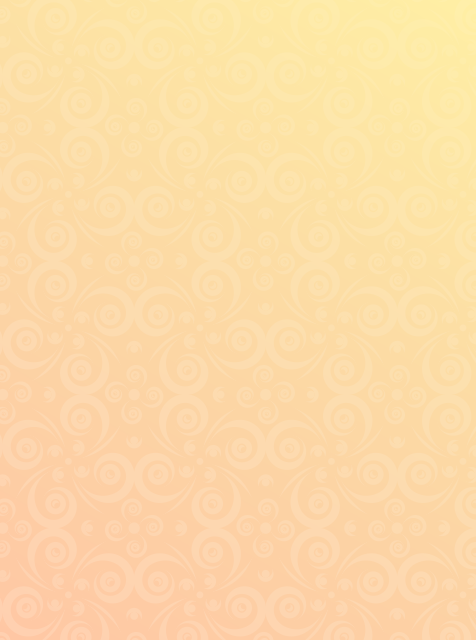
This pattern is drawn by a Shadertoy shader. Its source:

```glsl
// Pale scrollwork of mirrored pinwheels and small knots on a peach to yellow gradient.

const float PI = 3.14159265;
const float CELL = 2.36; // cell side in ornament units

// Crescent: a disc with a shifted disc bitten out
float crescent(vec2 p, float radius, vec2 bite) {
    return max(length(p) - radius, radius * 0.88 - length(p - bite));
}

// Tapering scroll band, t counts turns from the tail tip
float scrollBand(float r, float t) {
    float path = 0.43 - 0.16 * t + 0.19 * exp(-6.0 * t);
    float halfWidth = 0.085 * smoothstep(-0.02, 0.3, t) * (1.0 - smoothstep(0.6, 1.25, t));
    return abs(r - path) - halfWidth + 0.008;
}

// Scroll wound round a ringed eye
float scroll(vec2 p) {
    float r = length(p);
    float t = (atan(p.y, p.x) + PI) / (2.0 * PI);
    float band = min(scrollBand(r, t), scrollBand(r, t + 1.0));
    float eye = min(abs(r - 0.135) - 0.05, crescent(p, 0.06, vec2(0.035, 0.03)));
    return min(band, eye);
}

// Thin curved leaf, pointed at both ends
float blade(vec2 p) {
    p -= vec2(1.2, 0.13);
    float s = clamp((atan(p.y, p.x) + 2.86) / 0.84, 0.0, 1.0);
    return abs(length(p) - 1.2) - 0.035 * sin(PI * s) + 0.008;
}

// Disc cupped by a crescent
float bud(vec2 p) {
    return min(length(p) - 0.07, crescent(p, 0.14, vec2(0.0, 0.06)));
}

// Four large scrolls turning about a centre
float pinwheel(vec2 p) {
    float d = length(p) - 0.06;
    for (int i = 0; i < 4; i++) {
        d = min(d, scroll(p - vec2(0.75, -0.23)));
        d = min(d, blade(p));
        d = min(d, bud(p - vec2(0.24, -0.15)));
        p = vec2(p.y, -p.x);
    }
    return d;
}

// Four small scrolls about a disc
float knot(vec2 p) {
    float d = length(p) - 0.1;
    for (int i = 0; i < 4; i++) {
        d = min(d, 0.42 * scroll((p - vec2(0.34, -0.02)) / 0.42));
        p = vec2(p.y, -p.x);
    }
    return d;
}

void mainImage(out vec4 fragColor, in vec2 fragCoord) {
    vec2 uv = fragCoord / iResolution.xy;
    vec2 grid = uv * vec2(3.619, 4.794) - vec2(0.52, 0.338);
    float pixel = CELL * 4.794 / iResolution.y;

    // Pinwheels on the lattice, handed like a checkerboard
    vec2 id = floor(grid + 0.5);
    vec2 p = (grid - id) * CELL;
    if (mod(id.x + id.y, 2.0) < 0.5) p.x = -p.x;
    float d = pinwheel(p);

    // Knots between them, with a bud pair along the open axis
    id = floor(grid);
    vec2 q = (grid - id - 0.5) * CELL;
    bool upright = mod(id.x + id.y, 2.0) > 0.5;
    vec2 axis = upright ? q : q.yx;
    d = min(d, knot(upright ? q : vec2(-q.x, q.y)));
    d = min(d, bud(vec2(axis.x, 0.81 - abs(axis.y))));

    // Diagonal gradient, ornament fading towards the bright corner
    float glow = 0.3 * uv.x + 0.7 * uv.y;
    vec3 color = mix(vec3(1.0, 0.78, 0.645), vec3(1.0, 0.937, 0.645), glow);
    color.rg -= vec2(0.012, 0.008) * sin(PI * glow);
    float ink = clamp(0.5 - d / pixel, 0.0, 1.0);
    color = mix(color, vec3(1.0, 0.98, 0.92), ink * mix(0.17, 0.07, glow * glow));
    fragColor = vec4(color, 1.0);
}
```
